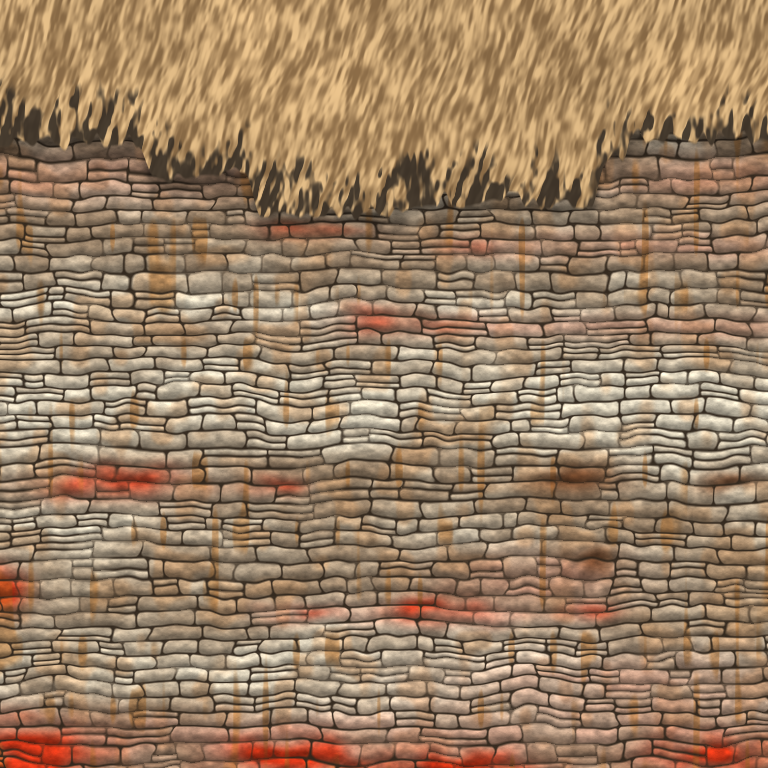
A WebGL 1 fragment shader for this texture:

```glsl
precision highp float;
// Weathered dry-stone wall under an overhanging straw thatch. Warped courses hold
// rounded stones of random length, tinted by rust and red stains; the thatch is
// stretched noise with a stepped, ragged lower fringe.
uniform vec2 u_resolution;

float hash(vec2 p) {
  vec3 q = fract(vec3(p.xyx) * 0.1031);
  q += dot(q, q.yzx + 33.33);
  return fract((q.x + q.y) * q.z);
}

float noise(vec2 p) {
  vec2 i = floor(p), f = fract(p);
  f = f * f * (3.0 - 2.0 * f);
  return mix(mix(hash(i), hash(i + vec2(1, 0)), f.x),
             mix(hash(i + vec2(0, 1)), hash(i + vec2(1, 1)), f.x), f.y);
}

float fbm(vec2 p) {
  float sum = 0.0, amp = 0.53;
  for (int i = 0; i < 4; i++) {
    sum += amp * noise(p);
    p = p * 2.03 + 17.3;
    amp *= 0.5;
  }
  return sum;
}

float blot(vec2 p, float x, float y, float rx, float ry) {
  vec2 q = (p - vec2(x, y)) / vec2(rx, ry);
  return exp(-dot(q, q));
}

float jointAt(float i, float row) {
  return i + 0.62 * (hash(vec2(i + 50.0, row + 9.0)) - 0.5);
}

// x: signed distance to the stone edge, y: height inside it, z: stone id
vec3 stoneCell(vec2 p) {
  p.y += (noise(p * vec2(13, 10)) - 0.5) * 0.016 + (noise(p * vec2(48, 42)) - 0.5) * 0.006;
  p.x += (noise(p * vec2(50, 70) + 31.0) - 0.5) * 0.008;
  float y = p.y * 50.0 + 0.8 * noise(vec2(p.y * 21.0, 3.0)) + 4.0;
  float row = floor(y), fy = fract(y);
  float count = 13.0 + 11.0 * hash(vec2(row, 4.0));
  float x = p.x * count + 20.0 * hash(vec2(row, 7.0)) + 3.0;
  float i = floor(x + 0.5);
  if (x < jointAt(i, row)) i -= 1.0;
  float left = jointAt(i, row), right = jointAt(i + 1.0, row);
  float id = hash(vec2(i + 3.0, row + 21.0));
  // some stones are a pair of thin slabs
  float cut = 0.36 + 0.28 * hash(vec2(i, row + 70.0));
  float split = step(0.72, id), upper = step(cut, fy);
  float low = split * upper * cut;
  float high = mix(1.0, mix(cut, 1.0, upper), split);
  id = fract(id * 7.31 + split * upper * 0.47);
  vec2 halfSize = 0.5 * vec2((right - left) / count, (high - low) / 50.0);
  vec2 local = vec2((x - 0.5 * (left + right)) / count, (fy - 0.5 * (low + high)) / 50.0);
  float radius = min(0.0055, 0.8 * min(halfSize.x, halfSize.y));
  vec2 q = abs(local) - halfSize + radius;
  float d = length(max(q, 0.0)) + min(max(q.x, q.y), 0.0) - radius;
  return vec3(d, (fy - low) / (high - low), id);
}

vec3 wall(vec2 p) {
  vec3 stone = stoneCell(p);
  float patches = fbm(p * vec2(7, 16) + 5.0), grain = fbm(p * vec2(95, 150));
  // pale and tan belts
  float pale = blot(p, 0.5, 0.475, 2.0, 0.075) + 0.7 * blot(p, 0.35, 0.595, 0.6, 0.022)
             + 0.6 * blot(p, 0.4, 0.13, 0.9, 0.07) + 0.35 * blot(p, 0.2, 0.31, 0.6, 0.04);
  pale = clamp(pale * 0.75 + (patches - 0.5) * 1.3 + (stone.z - 0.5) * 0.45 + 0.22, 0.0, 1.0);
  vec3 col = mix(vec3(0.61, 0.52, 0.42), vec3(0.86, 0.82, 0.73), pale);
  col = mix(col, vec3(0.72, 0.53, 0.35), 0.4 * smoothstep(0.55, 0.8, noise(p * vec2(38, 30) + 8.0)));

  // pink courses, red stains and brown rust
  float pink = 0.6 * blot(p, 0.1, 0.77, 0.35, 0.035) + 0.6 * blot(p, 0.93, 0.77, 0.2, 0.03)
             + 0.6 * blot(p, 0.8, 0.575, 0.32, 0.018) + 0.7 * blot(p, 0.85, 0.68, 0.25, 0.02)
             + 0.8 * blot(p, 0.7, 0.245, 0.12, 0.035) + 0.6 * blot(p, 0.8, 0.11, 0.25, 0.045)
             + 0.55 * blot(p, 0.4, 0.045, 1.2, 0.03);
  col = mix(col, vec3(0.73, 0.47, 0.38), clamp(pink, 0.0, 0.9) * (0.3 + 0.6 * stone.z));
  vec2 s = p + 0.03 * (vec2(noise(p * 24.0), 0.5 * noise(p * 28.0 + 9.0)) - vec2(0.5, 0.25));
  float red = blot(s, 0.15, 0.37, 0.095, 0.02) + 0.7 * blot(s, 0.36, 0.37, 0.035, 0.014)
            + 1.2 * blot(s, 0.0, 0.235, 0.032, 0.03) + blot(s, 0.565, 0.2, 0.095, 0.018)
            + 0.9 * blot(s, 0.77, 0.2, 0.032, 0.014) + 0.6 * blot(s, 0.4, 0.205, 0.06, 0.013)
            + 1.2 * blot(s, 0.03, 0.02, 0.11, 0.04) + 1.1 * blot(s, 0.38, 0.015, 0.09, 0.03)
            + blot(s, 0.6, 0.005, 0.11, 0.022) + blot(s, 0.93, 0.015, 0.09, 0.03)
            + 0.65 * blot(s, 0.41, 0.7, 0.06, 0.011) + 0.7 * blot(s, 0.48, 0.585, 0.035, 0.018)
            + 0.55 * blot(s, 0.57, 0.575, 0.05, 0.014) + 0.4 * blot(s, 0.62, 0.675, 0.05, 0.013);
  red = clamp(red * (0.45 + 0.75 * noise(p * vec2(32, 55) + 2.0)), 0.0, 0.95);
  col = mix(col, mix(vec3(0.68, 0.34, 0.25), vec3(0.84, 0.19, 0.07), red), red);
  float rust = blot(s, 0.75, 0.375, 0.055, 0.017) + blot(s, 0.95, 0.375, 0.04, 0.014)
             + blot(s, 0.775, 0.272, 0.032, 0.016) + 0.35 * blot(s, 0.53, 0.58, 0.06, 0.02);
  float drips = smoothstep(0.76, 0.9, noise(p * vec2(75, 13) + 40.0));
  col = mix(col, vec3(0.62, 0.39, 0.16), 0.5 * drips);
  col = mix(col, vec3(0.38, 0.19, 0.08), clamp(rust, 0.0, 1.0) * 0.75);

  // relief: lit upper lips, shaded bellies, dark joints
  col *= mix(0.66, 1.08, smoothstep(0.05, 0.75, stone.y)) * (0.72 + 0.56 * grain);
  float joint = smoothstep(-0.0026, 0.0002, stone.x);
  float depth = 0.45 + 0.5 * smoothstep(0.3, 0.6, noise(p * vec2(17, 30) + 60.0) + 0.2 * pale);
  return mix(col, vec3(0.19, 0.15, 0.11), joint * depth);
}

void main() {
  vec2 p = gl_FragCoord.xy / u_resolution;
  // stepped thatch hem, broken up by straw ends
  float hem = 0.815 - 0.045 * smoothstep(0.18, 0.2, p.x) - 0.048 * smoothstep(0.32, 0.34, p.x)
            + 0.016 * smoothstep(0.52, 0.54, p.x) + 0.06 * smoothstep(0.77, 0.79, p.x)
            + 0.022 * smoothstep(0.81, 0.83, p.x);
  float above = p.y - hem;
  float ragged = above - 0.026 * (noise(vec2(p.x * 95.0, p.y * 12.0)) - 0.5);
  vec3 col = wall(p) * (1.0 - 0.4 * smoothstep(-0.04, 0.005, above));

  vec2 lean = vec2(p.x - 0.3 * p.y + 0.012 * noise(p * 14.0), p.y);
  float strand = 0.6 * noise(lean * vec2(190, 42)) + 0.4 * noise(lean * vec2(290, 85) + 11.0);
  vec3 straw = mix(vec3(0.53, 0.41, 0.27), vec3(0.89, 0.74, 0.53), smoothstep(0.15, 0.85, strand));
  straw *= 0.92 + 0.16 * fbm(p * 9.0);
  float reach = 0.035 + 0.075 * noise(vec2(p.x * 24.0, 6.0));
  float fringe = 1.0 - smoothstep(0.0, reach, above);
  float gaps = noise(lean * vec2(150, 32) + 70.0) * 0.65 + noise(p * vec2(230, 75)) * 0.35;
  float dark = smoothstep(0.66, 0.45, gaps + 0.3 * (1.0 - fringe)) * smoothstep(0.0, 0.3, fringe);
  straw = mix(straw, vec3(0.2, 0.17, 0.14), 0.88 * dark);
  col = mix(col, straw, smoothstep(-0.003, 0.003, ragged));
  gl_FragColor = vec4(clamp(col, 0.0, 1.0), 1.0);
}
```
